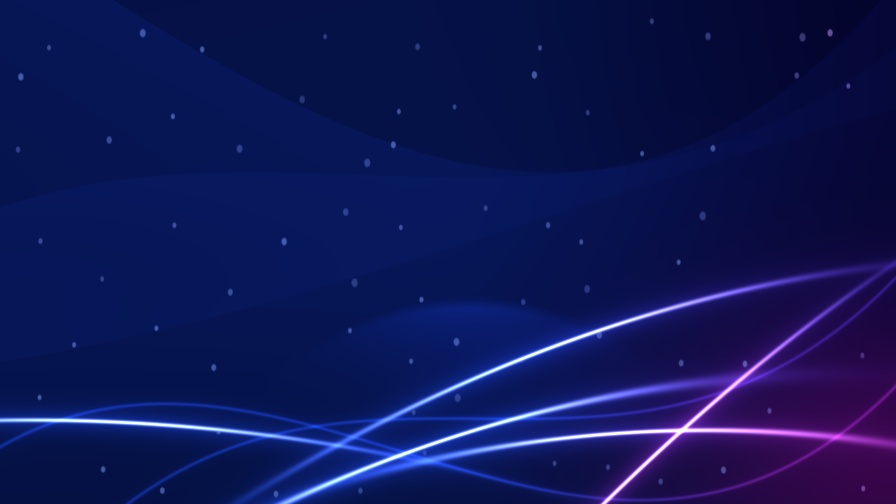
Write a Shadertoy shader that draws this background.

```glsl
#define NAVY_LEFT vec3(0.018, 0.068, 0.275)
#define NAVY_RIGHT vec3(0.014, 0.014, 0.165)
#define VEIL_BLUE vec3(0.012, 0.036, 0.125)
#define MAGENTA_HAZE vec3(0.200, 0.000, 0.120)
#define BEAM_BLUE vec3(0.140, 0.320, 1.000)
#define BEAM_PINK vec3(0.720, 0.180, 0.820)
#define DOT_COLOR vec3(0.450, 0.560, 0.920)
#define CORE_WIDTH 0.0036
#define HALO_WIDTH 0.016
#define DOT_CELL 0.125
#define DOT_SHARE 0.55

float hash(vec2 cell) {
    vec3 q = fract(vec3(cell.xyx) * 0.1031);
    q += dot(q, q.yzx + 33.33);
    return fract((q.x + q.y) * q.z);
}

// Cubic through four heights evenly spaced across the canvas
float curveHeight(vec4 h, float u) {
    float t = 3.0 * u;
    float d1 = h.y - h.x;
    float d2 = h.z - 2.0 * h.y + h.x;
    float d3 = h.w - 3.0 * (h.z - h.y) - h.x;
    return h.x + t * (d1 + 0.5 * (t - 1.0) * (d2 + (t - 2.0) * d3 / 3.0));
}

// Approximate signed distance, positive above the curve
float curveOffset(vec4 h, vec2 uv, float aspect) {
    float e = 0.002;
    float slope = (curveHeight(h, uv.x + e) - curveHeight(h, uv.x - e)) / (2.0 * e * aspect);
    return (uv.y - curveHeight(h, uv.x)) / sqrt(1.0 + slope * slope);
}

// One-sided sheet of light, sharp at its edge
float veil(float depth, float fade, float pixel) {
    return smoothstep(-pixel, pixel, depth) * exp(-max(depth, 0.0) / fade);
}

// Glowing line; focus holds the bright centre, its reach and the blur beyond
vec3 beam(float offset, float u, vec3 focus, vec3 tint, float pixel) {
    float away = (u - focus.x) / focus.y;
    float power = exp(-away * away);
    float blur = 1.0 + focus.z * away * away;
    float core = offset / (max(CORE_WIDTH, pixel) * blur);
    float halo = abs(offset) / (HALO_WIDTH * sqrt(blur));
    vec3 hot = mix(tint, vec3(1.0), 0.75 * power);
    return power * (1.25 * hot * exp(-core * core) + 0.40 * tint * exp(-halo));
}

vec3 thread(float offset, vec3 tint, float pixel) {
    float d = offset / max(0.0034, pixel);
    return tint * (0.30 * exp(-d * d) + 0.04 * exp(-abs(offset) / 0.012));
}

// Scattered upright ellipses
float dots(vec2 p, float pixel) {
    vec2 cell = floor(p / DOT_CELL);
    float size = mix(0.0036, 0.0065, pow(hash(cell + 7.0), 2.0));
    vec2 jitter = 0.15 + 0.7 * vec2(hash(cell + 19.0), hash(cell + 43.0));
    vec2 q = p - (cell + jitter) * DOT_CELL;
    float d = length(q * vec2(1.0, 0.72)) - size;
    float present = step(hash(cell + 71.0), DOT_SHARE);
    return present * mix(0.3, 0.6, hash(cell + 97.0)) * (1.0 - smoothstep(-pixel, pixel, d));
}

void mainImage(out vec4 fragColor, in vec2 fragCoord) {
    vec2 uv = fragCoord / iResolution.xy;
    float aspect = iResolution.x / iResolution.y;
    float pixel = 1.0 / iResolution.y;
    vec2 p = vec2(uv.x * aspect, uv.y);

    // Night gradient with a magenta corner
    vec3 color = mix(NAVY_LEFT, NAVY_RIGHT, smoothstep(0.45, 1.05, uv.x));
    color *= 0.88 + 0.12 * smoothstep(0.0, 0.4, uv.y);
    vec2 corner = (uv - vec2(1.0, 0.08)) / vec2(0.25, 0.31);
    color += MAGENTA_HAZE * exp(-dot(corner, corner));

    // Translucent veils
    float bowl = -curveOffset(vec4(1.139, 0.792, 0.664, 1.035), uv, aspect);
    float wave = -curveOffset(vec4(0.588, 0.657, 0.662, 0.907), uv, aspect);
    float ridge = curveOffset(vec4(0.282, 0.417, 0.602, 0.785), uv, aspect);
    float sheets = 0.60 * veil(bowl, 0.45, pixel) + 0.35 * veil(wave, 0.45, pixel)
                 + 0.28 * veil(ridge, 0.20, pixel);
    color += VEIL_BLUE * sheets * (1.0 - 0.45 * uv.x);

    // Soft hump of light
    float side = uv.x - 0.525;
    float hump = 0.414 - 3.0 * side * side - uv.y;
    color += VEIL_BLUE * 1.7 * smoothstep(0.0, 0.03, hump)
           * exp(-max(hump, 0.0) / 0.10) * exp(-side * side / 0.014);

    // Thin threads and bright beams
    vec3 tint = mix(BEAM_BLUE, BEAM_PINK, smoothstep(0.52, 0.95, uv.x));
    vec3 violet = mix(BEAM_BLUE, vec3(0.36, 0.22, 0.90), smoothstep(0.55, 0.85, uv.x));
    color += thread(curveOffset(vec4(0.113, 0.162, 0.012, 0.234), uv, aspect), tint, pixel);
    color += thread(curveOffset(vec4(-0.264, 0.148, 0.174, 0.449), uv, aspect), violet, pixel);
    color += beam(curveOffset(vec4(-0.331, 0.074, 0.343, 0.475), uv, aspect),
                  uv.x, vec3(0.62, 0.25, 0.7), violet, pixel);
    color += beam(curveOffset(vec4(-0.329, 0.014, 0.208, 0.255), uv, aspect),
                  uv.x, vec3(0.49, 0.26, 1.6), violet, pixel);
    color += beam(curveOffset(vec4(-0.236, 0.018, 0.137, 0.118), uv, aspect),
                  uv.x, vec3(0.70, 0.25, 1.2), tint, pixel);
    color += beam(curveOffset(vec4(0.166, 0.128, -0.005, -0.234), uv, aspect),
                  uv.x, vec3(0.14, 0.26, 0.3), tint, pixel);
    color += beam(curveOffset(vec4(-1.549, -0.688, -0.012, 0.479), uv, aspect),
                  uv.x, vec3(0.73, 0.19, 0.3), mix(BEAM_PINK, violet, smoothstep(0.75, 0.95, uv.x)), pixel);

    // Floating dots
    vec3 dotColor = mix(DOT_COLOR, vec3(0.68, 0.50, 0.92), smoothstep(0.75, 1.0, uv.x));
    color = mix(color, max(color, dotColor), dots(p, pixel));

    fragColor = vec4(clamp(color, 0.0, 1.0), 1.0);
}
```
